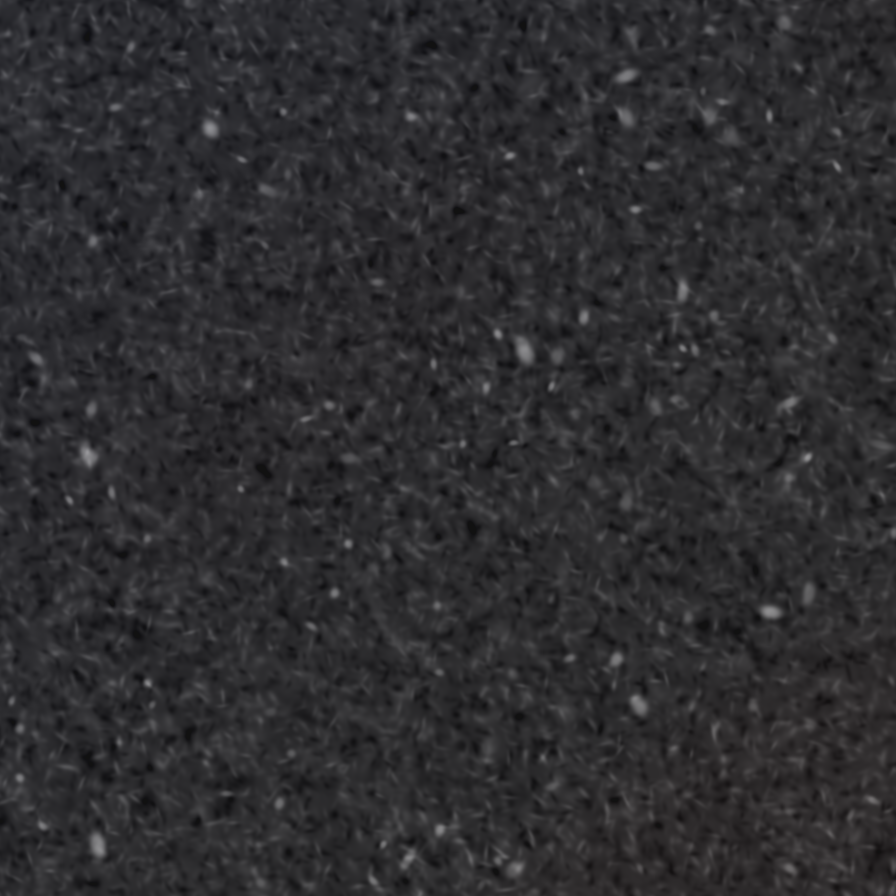
A WebGL 2 fragment shader for this texture:

```glsl
#version 300 es
precision highp float;

uniform vec2 u_resolution;
out vec4 fragColor;

// Tones
const vec3 STONE = vec3(0.173, 0.171, 0.177);
const vec3 COOL_TINT = vec3(-0.006, -0.002, 0.010);
const vec3 WARM_TINT = vec3(0.007, -0.002, -0.005);
const float DARKEST = 0.065;

// Grain direction, in radians
const float LEAN = -0.9;
const float LEAN_SPREAD = 2.6;

// Cells per canvas height
const float FINE_CELLS = 104.0;
const float COARSE_CELLS = 57.0;
const float FLECK_CELLS = 64.0;
const float PIT_CELLS = 60.0;
const float SPECK_CELLS = 31.0;
const float CHIP_CELLS = 21.0;

// Share of cells holding a grain
const float FLECK_SHARE = 0.46;
const float PIT_SHARE = 0.30;
const float SPECK_SHARE = 0.09;
const float CHIP_SHARE = 0.11;

// Brightness change of each layer
const float FINE_GAIN = 0.066;
const float COARSE_GAIN = 0.050;
const float FLECK_GAIN = 0.125;
const float PIT_GAIN = 0.085;
const float SPECK_GAIN = 0.34;
const float CHIP_GAIN = 0.36;

vec4 hash4(vec2 p) {
    vec4 q = fract(p.xyxy * vec4(0.1031, 0.1030, 0.0973, 0.1099));
    q += dot(q, q.wzxy + 33.33);
    return fract((q.xxyz + q.yzzw) * q.zywx);
}

// Sum of leaning oval grains, one per chosen cell.
// Strength runs from weakest to 1; a higher falloff gives a crisper rim.
float grains(vec2 uv, float cells, float seed, float share,
             vec2 radius, float weakest, float falloff) {
    vec2 p = uv * cells;
    vec2 home = floor(p);
    float total = 0.0;
    for (int y = -1; y <= 1; y++) {
        for (int x = -1; x <= 1; x++) {
            vec2 cell = home + vec2(x, y);
            vec4 place = hash4(cell + seed);
            vec4 look = hash4(cell + seed + 57.3);
            float present = step(place.z, share);
            float angle = LEAN + (place.w - 0.5) * LEAN_SPREAD;
            vec2 axis = vec2(cos(angle), sin(angle));
            vec2 d = p - cell - place.xy;
            d = vec2(dot(d, axis), dot(d, vec2(-axis.y, axis.x)));
            d /= radius * mix(vec2(0.7), vec2(1.25), look.xy);
            // Bend the outline so that grains are not plain ovals
            d.y += 0.35 * (look.w - 0.5) * d.x * d.x;
            float body = exp(-pow(dot(d, d), falloff));
            total += present * body * mix(weakest, 1.0, look.z);
        }
    }
    return total;
}

// Slow drift made of layered sines, about -1 to 1
float drift(vec2 p) {
    return 0.5 * sin(p.x * 5.1 + 1.7 * sin(p.y * 3.7 + 0.6))
         + 0.5 * sin(p.y * 6.3 - 1.4 * sin(p.x * 4.3 + 2.1));
}

void main() {
    vec2 uv = gl_FragCoord.xy / u_resolution.y;

    // Soft mottling
    float tone = FINE_GAIN * grains(uv, FINE_CELLS, 11.0, 1.0, vec2(0.62, 0.38), -1.0, 1.0);
    tone += COARSE_GAIN * grains(uv, COARSE_CELLS, 83.0, 1.0, vec2(0.60, 0.36), -1.0, 1.0);

    // Pale flecks and dark pits, calmer in some patches
    float activity = 1.0 + 0.3 * drift(uv * 2.3 + 4.0);
    tone += activity * FLECK_GAIN
          * grains(uv, FLECK_CELLS, 149.0, FLECK_SHARE, vec2(0.48, 0.21), 0.1, 1.0);
    tone -= activity * PIT_GAIN
          * grains(uv, PIT_CELLS, 211.0, PIT_SHARE, vec2(0.45, 0.28), 0.1, 1.0);

    // Sparse bright specks and larger chips
    tone += SPECK_GAIN * grains(uv, SPECK_CELLS, 307.0, SPECK_SHARE, vec2(0.19, 0.14), 0.2, 1.3);
    tone += CHIP_GAIN * grains(uv, CHIP_CELLS, 401.0, CHIP_SHARE, vec2(0.25, 0.15), 0.15, 1.5);

    // Cool towards the upper left, warmer in drifting patches
    float cool = smoothstep(-0.5, 0.9, uv.y - uv.x);
    float warm = smoothstep(-0.2, 0.9, drift(uv + 0.4));
    vec3 color = STONE + tone + COOL_TINT * cool + WARM_TINT * warm * (1.0 - cool);

    fragColor = vec4(clamp(color, DARKEST, 1.0), 1.0);
}
```
